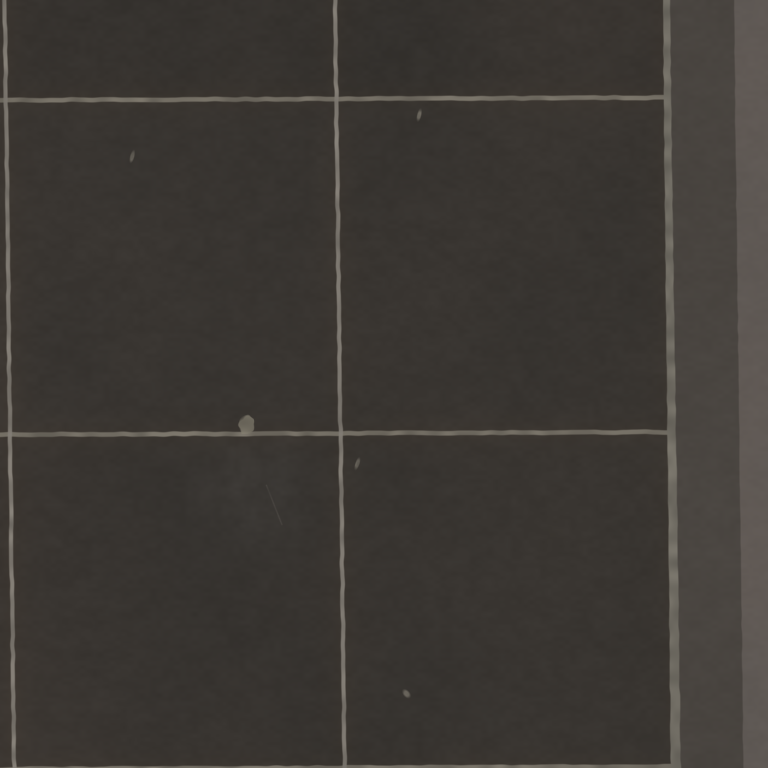
This texture is drawn by a WebGL 1 fragment shader. Its source:

```glsl
precision highp float;
uniform vec2 u_resolution;

float hash(vec2 p) {
  vec3 q = fract(p.xyx * 0.1031);
  q += dot(q, q.yzx + 33.33);
  return fract((q.x + q.y) * q.z);
}

float noise(vec2 p) {
  vec2 i = floor(p), f = fract(p);
  f = f * f * (3.0 - 2.0 * f);
  return mix(mix(hash(i), hash(i + vec2(1.0, 0.0)), f.x),
             mix(hash(i + vec2(0.0, 1.0)), hash(i + 1.0), f.x), f.y);
}

float fbm(vec2 p) {
  float sum = 0.0, amp = 0.5;
  for (int i = 0; i < 4; i++) {
    sum += amp * noise(p);
    p = p * 2.03 + 17.3;
    amp *= 0.5;
  }
  return sum;
}

float segment(vec2 p, vec2 a, vec2 b) {
  vec2 ab = b - a;
  return length(p - a - ab * clamp(dot(p - a, ab) / dot(ab, ab), 0.0, 1.0));
}

// Coverage of a shape from its distance to the edge
float cover(float d) {
  float soft = max(0.0013, 0.8 / u_resolution.y);
  return 1.0 - smoothstep(-soft, soft, d);
}

void main() {
  vec2 uv = gl_FragCoord.xy / u_resolution;

  // Slightly leaning grid with uneven joints
  vec2 wobble = vec2(noise(uv.yx * vec2(75.0, 9.0)), noise(uv * vec2(75.0, 9.0) + 40.0)) - 0.5;
  vec2 skewed = uv + vec2(0.0125 * uv.y, -0.004 * uv.x) + 0.0014 * wobble;
  vec2 pitch = vec2(0.4303, 0.4355);
  vec2 grid = (skewed - vec2(0.0185, -0.0015)) / pitch;
  vec2 tile = floor(grid);
  vec2 local = fract(grid);
  vec2 jointDist = abs(grid - floor(grid + 0.5)) * pitch;

  // Dark stone: brown clouds, tile tone and fine grain
  float cloud = fbm(uv * vec2(4.0, 3.2) + 5.0) - 0.47;
  float grain = noise(uv * vec2(130.0, 190.0)) + noise(uv * vec2(55.0, 75.0) + 9.0) - 1.0;
  vec3 color = vec3(0.216, 0.202, 0.187);
  color += vec3(0.045, 0.034, 0.028) * cloud + 0.011 * grain;
  color += 0.007 * (hash(tile + 3.0) - 0.5);
  color += vec3(0.013, 0.009, 0.008) * (0.45 - uv.x) * (1.3 - uv.y);
  color += vec3(0.014, 0.007, 0.0) * exp(-min(jointDist.x, jointDist.y) * 65.0);

  // Pale smudge and scratch below the middle joint
  float smudge = exp(-dot(uv - vec2(0.33, 0.37), uv - vec2(0.33, 0.37)) * 190.0);
  color += 0.055 * smudge * fbm(uv * vec2(38.0, 20.0)) * step(grid.y, 1.0);
  float scratch = cover(segment(uv, vec2(0.347, 0.368), vec2(0.367, 0.317)) - 0.0008);
  color = mix(color, vec3(0.37, 0.35, 0.33), 0.5 * scratch * noise(uv * 90.0));

  // Small chips, drifting in place from tile to tile
  for (int i = 0; i < 2; i++) {
    float k = float(i);
    vec2 spot = vec2(0.18 - 0.13 * tile.x + 0.20 * tile.y + 0.14 * k,
                     0.79 + 0.12 * tile.x + 0.04 * tile.y - 0.69 * k);
    vec2 d = (local - spot) * pitch;
    d.x += (0.6 * k - 0.25) * d.y;
    float present = step(0.5, mix(tile.x + tile.y, tile.x - tile.y, k));
    float chip = cover((length(d / vec2(0.0026 + 0.0015 * k, 0.0068 - 0.002 * k)) - 1.0) * 0.0028);
    color = mix(color, vec3(0.47, 0.45, 0.41), 0.75 * chip * present * (0.6 + 0.5 * noise(uv * 210.0)));
  }

  // Joints, and a broken edge where grout spills over
  float tone = 0.88 + 0.24 * noise(uv * 60.0);
  float across = cover(jointDist.y - 0.0030);
  float down = cover(jointDist.x - 0.0027);
  color = mix(color, vec3(0.455, 0.435, 0.395) * tone, 0.95 * across);
  color = mix(color, vec3(0.495, 0.475, 0.445) * tone, 0.95 * down);
  vec2 spill = (uv - vec2(0.3215, 0.445)) / vec2(0.0095, 0.0130);
  float broken = cover((length(spill) - 1.0 + 0.5 * (noise(uv * 170.0) - 0.5)) * 0.009);
  color = mix(color, vec3(0.47, 0.45, 0.40) * tone, 0.9 * broken * step(1.0, grid.y));

  // Plain border band and the paler strip beside it
  vec3 band = vec3(0.282, 0.264, 0.246) + 0.035 * cloud + 0.010 * grain;
  vec3 strip = vec3(0.368, 0.345, 0.328) + vec3(0.05, 0.03, 0.025) * cloud + 0.010 * grain;
  color = mix(color, band, cover(0.879 - skewed.x));
  color = mix(color, strip, cover(0.968 - skewed.x));

  // Wider seam between the tiles and the band
  float seam = cover(abs(skewed.x - 0.880) - 0.0065 + 0.002 * uv.y);
  color = mix(color, vec3(0.44, 0.425, 0.39) * tone, seam);

  gl_FragColor = vec4(color, 1.0);
}
```
